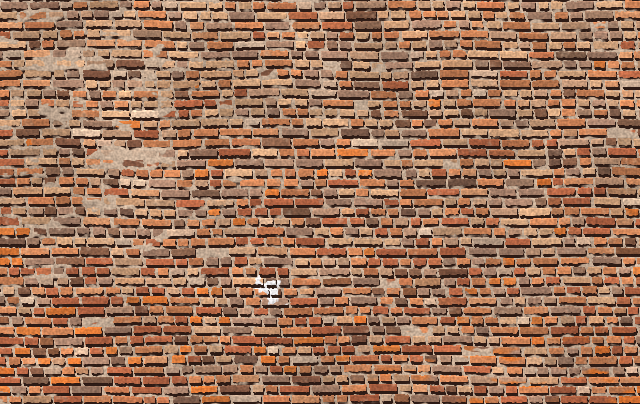
Give the GLSL for this texture, as a WebGL 1 fragment shader.

```glsl
precision highp float;
// Weathered brick wall: 41 uneven courses, smeared mortar and hard sun shadows.
uniform vec2 u_resolution;

const float COURSES = 41.0;
const float STRETCHERS = 21.5;     // full bricks across the wall
const float BRICK_LENGTH = 3.0;    // in course heights
const vec2 TO_SUN = vec2(-0.37, 0.93);

const vec3 SHADOW = vec3(0.15, 0.08, 0.06);
const vec3 UMBER = vec3(0.42, 0.30, 0.24);
const vec3 BROWN = vec3(0.61, 0.47, 0.39);
const vec3 RUST = vec3(0.66, 0.37, 0.25);
const vec3 CLAY = vec3(0.75, 0.48, 0.32);
const vec3 TAN = vec3(0.77, 0.60, 0.46);
const vec3 ORANGE = vec3(0.84, 0.44, 0.18);
const vec3 MORTAR = vec3(0.79, 0.69, 0.60);
const vec3 PAINT = vec3(0.90, 0.89, 0.90);

struct Brick { float dist; vec2 id; };

float hash(vec2 p) {
  vec3 q = fract(vec3(p.xyx) * 0.1031);
  q += dot(q, q.yzx + 33.33);
  return fract((q.x + q.y) * q.z);
}

float cornerSlope(vec2 cell, vec2 offset) {
  float angle = 6.2832 * hash(cell + 17.0);
  return dot(vec2(cos(angle), sin(angle)), offset);
}

float gradientNoise(vec2 p) {
  vec2 i = floor(p), f = fract(p);
  vec2 u = f * f * f * (f * (f * 6.0 - 15.0) + 10.0);
  vec2 e = vec2(1.0, 0.0);
  return mix(mix(cornerSlope(i, f), cornerSlope(i + e, f - e), u.x),
             mix(cornerSlope(i + e.yx, f - e.yx), cornerSlope(i + 1.0, f - 1.0), u.x), u.y);
}

float fbm(vec2 p) {
  float sum = 0.0, gain = 0.6;
  for (int i = 0; i < 3; i++) {
    sum += gain * gradientNoise(p);
    p = p * 2.1 + 13.7;
    gain *= 0.5;
  }
  return sum;
}

// Brick under a wall point: some stretchers are split into two headers.
Brick layBrick(vec2 q) {
  float row = floor(q.y);
  float x = q.x / BRICK_LENGTH + 0.25 * mod(row, 2.0) + 0.4 * hash(vec2(row, 7.0));
  x += 0.16 * gradientNoise(vec2(x * 1.3, row * 5.3));
  float cell = floor(x);
  float headerShare = mix(0.15, 0.75, hash(vec2(row, 41.0)));
  float parts = 1.0 + step(hash(vec2(cell, row)), headerShare);
  float along = fract(x) * parts;
  vec2 id = vec2(cell * 2.0 + floor(along), row);
  vec2 size = vec2(BRICK_LENGTH / parts, 1.0);
  vec2 joint = vec2(0.09, 0.12) + 0.08 * vec2(hash(id + 3.1), hash(id + 8.7));
  vec2 edge = abs((vec2(fract(along), fract(q.y)) - 0.5) * size) - 0.5 * size + joint + 0.08;
  float dist = length(max(edge, 0.0)) + min(max(edge.x, edge.y), 0.0) - 0.08;
  return Brick(dist, id);
}

float brickHeight(vec2 q, Brick brick, float soft) {
  float rough = brick.dist + 0.09 * gradientNoise(q * 2.7);
  float top = 0.8 + 0.3 * hash(brick.id + 5.3);
  top -= 0.6 * step(0.985, hash(brick.id + 71.0));
  return top * (1.0 - smoothstep(-soft, soft, rough));
}

// Mortar is recessed in the joints and spills over the bricks, mostly upper left.
float mortarHeight(vec2 q) {
  vec2 uv = q / vec2(STRETCHERS * BRICK_LENGTH, COURSES);
  float region = (1.0 - smoothstep(0.15, 0.65, uv.x)) * smoothstep(0.08, 0.5, uv.y);
  float smear = smoothstep(0.0, 0.3, fbm(q * vec2(0.22, 0.42)) + 0.33 * region - 0.31);
  return mix(0.38, 0.95, smear) + 0.6 * gradientNoise(q * vec2(0.9, 1.6) + 31.0);
}

float wallHeight(vec2 q, float soft) {
  return max(brickHeight(q, layBrick(q), soft), mortarHeight(q));
}

vec3 brickColor(vec2 id, vec2 uv) {
  float pick = hash(id + 23.0);
  float warmth = 0.3 * (0.35 - uv.y) + 0.2 * gradientNoise(uv * 5.0);
  vec3 color = mix(BROWN, TAN, smoothstep(0.1, 0.35, pick));
  color = mix(color, CLAY, smoothstep(0.38, 0.55, pick + warmth));
  color = mix(color, RUST, smoothstep(0.72, 0.85, pick + warmth));
  color = mix(color, ORANGE, 0.8 * step(0.93, hash(id + 61.0) + 0.5 * warmth));
  color = mix(color, UMBER, 0.75 * step(0.92, hash(id + 37.0)));
  color = mix(color, MORTAR, 0.8 * step(0.96, hash(id + 53.0)));
  return color * (0.9 + 0.24 * hash(id + 11.0));
}

void main() {
  vec2 uv = gl_FragCoord.xy / u_resolution;
  vec2 q = uv * vec2(STRETCHERS * BRICK_LENGTH, COURSES);
  q.y += 0.3 * gradientNoise(q * vec2(0.09, 0.12));
  float soft = max(0.07, 0.5 * COURSES / u_resolution.y);

  // Materials
  Brick brick = layBrick(q);
  float brickTop = brickHeight(q, brick, soft);
  float mortarTop = mortarHeight(q);
  float height = max(brickTop, mortarTop);
  float grain = gradientNoise(q * 4.3) + 0.6 * gradientNoise(q * 2.1 + 9.0);
  vec3 face = brickColor(brick.id, uv);
  float dust = smoothstep(0.1, 0.5, fbm(q * 0.8 + 5.0));
  face = mix(face, MORTAR, 0.4 * dust);
  float spall = smoothstep(0.1, 0.3, fbm(q * vec2(0.2, 0.5) + 77.0));
  face = mix(face, ORANGE, spall * smoothstep(0.45, 0.8, uv.x) * (1.0 - smoothstep(0.08, 0.22, uv.y)));
  vec3 color = mix(MORTAR * 0.96, face, smoothstep(-0.08, 0.08, brickTop - mortarTop));

  // Splash of white paint
  float splash = length((uv - vec2(0.42, 0.275)) * vec2(40.0, 24.0)) + 2.0 * fbm(q * 0.6);
  color = mix(color, PAINT, 1.0 - smoothstep(0.45, 0.6, splash));

  // Sunlight on the relief, with short cast shadows
  float slope = height - wallHeight(q + TO_SUN * 0.1, soft);
  float blocked = 0.0;
  for (int i = 1; i <= 4; i++) {
    float reach = 0.085 * float(i);
    blocked = max(blocked, wallHeight(q + TO_SUN * reach, soft) - height - 0.8 * reach);
  }
  color *= 1.0 + 0.28 * clamp(slope, -0.6, 0.6) + 0.22 * grain + 0.15 * gradientNoise(q * 0.11);
  color = mix(color, SHADOW, 0.95 * smoothstep(0.03, 0.32, blocked));
  gl_FragColor = vec4(clamp(color, 0.0, 1.0), 1.0);
}
```
